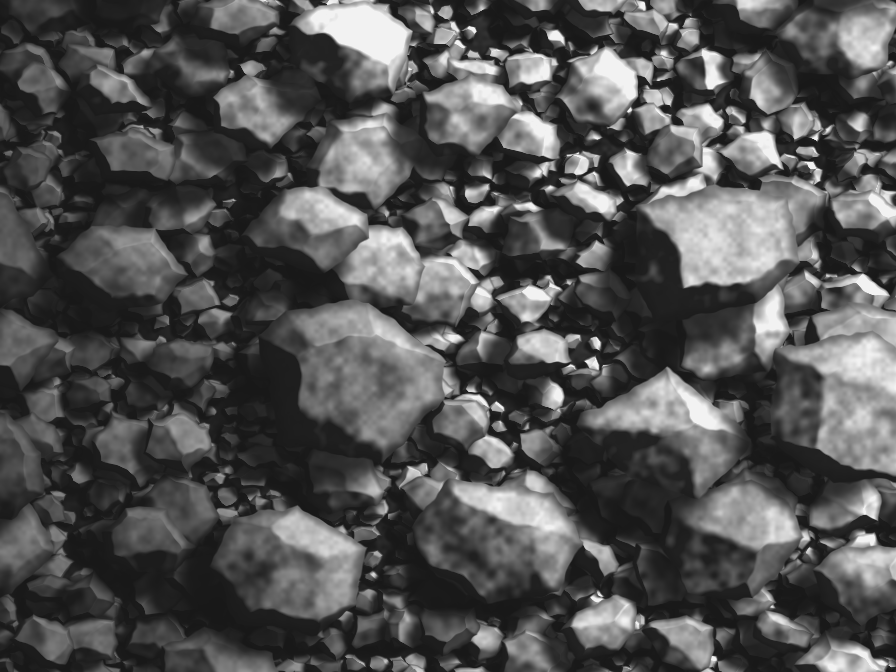
Give the GLSL for this texture, as a Shadertoy shader.

```glsl
// A heap of broken grey rock under raking light from the upper right.
// Layers of jittered cells, small stones first, each hold faceted polygons;
// every stone casts a soft shadow down-left on the stones painted before it.

#define LAYERS 6
#define SIDES 7
#define FACETS 9
#define SMALLEST_CELL 0.036
#define LAYER_GROWTH 1.5
#define EDGE_SOFTNESS 0.0032
#define SHADOW_DEPTH 0.86
#define ROUGHNESS 0.75
#define BLACK_LEVEL 0.095
#define LIGHT_DIR normalize(vec3(0.55, 0.62, 0.62))

const float TAU = 6.28318;

float hash(vec2 p) {
    return fract(sin(dot(p, vec2(127.1, 311.7))) * 43758.55);
}

float noise(vec2 p) {
    vec2 i = floor(p), f = fract(p);
    f = f * f * (3.0 - 2.0 * f);
    float low = mix(hash(i), hash(i + vec2(1, 0)), f.x);
    float high = mix(hash(i + vec2(0, 1)), hash(i + vec2(1, 1)), f.x);
    return mix(low, high, f.y);
}

vec2 noise2(vec2 p) {
    return vec2(noise(p), noise(p + 37.3)) - 0.5;
}

// Returns slope (xy) of the visible facet and distance inside the outline (z)
vec3 stone(vec2 q, float radius, vec2 seed) {
    float start = TAU * hash(seed + 3.1);
    float lean = 1.57 + 1.6 * (hash(seed + 5.7) - 0.5);
    vec2 shortAxis = vec2(cos(lean), sin(lean));
    float squash = 0.42 * hash(seed + 8.3);
    float edge = 1.25 * radius - length(q);
    float height = 10.0;
    float blend = 0.05 * radius + 0.3 * EDGE_SOFTNESS;
    vec2 slope = vec2(0);

    for (int i = 0; i < FACETS; i++) {
        float k = float(i);
        float r1 = hash(seed + k * 1.37 + 11.0);
        float r2 = hash(seed + k * 2.11 + 23.0);
        float angle = start + TAU * (k + 0.7 * r1) / float(SIDES);
        vec2 n = vec2(cos(angle), sin(angle));
        float steep, plane;
        if (i < SIDES) {
            // flanks bound the outline
            float reach = radius * (0.78 + 0.24 * r2);
            reach *= 1.0 - squash * abs(dot(n, shortAxis));
            float inside = reach - dot(q, n);
            edge = min(edge, inside);
            steep = mix(0.65, 2.3, hash(seed + k * 3.3 + 31.0));
            plane = steep * inside;
        } else {
            // tilted planes cut the top
            n = vec2(cos(TAU * r1), sin(TAU * r1));
            steep = 0.1 + 0.5 * r2;
            plane = radius * (0.34 + 0.14 * r2) - steep * dot(q, n);
        }
        slope = mix(slope, steep * n, smoothstep(-blend, blend, height - plane));
        height = min(height, plane);
    }
    return vec3(slope, edge);
}

void mainImage(out vec4 fragColor, in vec2 fragCoord) {
    vec2 uv = fragCoord / iResolution.xy;
    vec2 p = fragCoord / iResolution.y;

    // Surface grain and ragged outlines
    vec2 bump = noise2(p * 28.0) * 0.6 + noise2(p * 75.0) * 0.6;
    float grain = 0.5 * noise(p * 55.0) + 0.5 * noise(p * 140.0);
    p += 0.009 * noise2(p * 32.0) + 0.004 * noise2(p * 90.0);

    float reflected = 0.12 * grain;
    float cell = SMALLEST_CELL;
    for (int layer = 0; layer < LAYERS; layer++) {
        float level = float(layer);
        float presence = 1.0 - 0.14 * level;
        vec2 grid = vec2(p.x, p.y * 1.15) / cell + level * 7.37;
        vec2 home = floor(grid);
        for (int j = -1; j <= 1; j++)
        for (int i = -1; i <= 1; i++) {
            vec2 id = home + vec2(i, j);
            vec2 seed = id + level * 41.7;
            if (hash(seed + 0.5) > presence) continue;
            vec2 centre = id + 0.25 + 0.5 * vec2(hash(seed + 1.3), hash(seed + 2.9));
            vec2 q = (grid - centre) * cell;
            float radius = cell * mix(0.38, 0.6, hash(seed + 4.4));

            // Cast shadow
            float away = length(q + radius * vec2(0.32, 0.3)) / radius;
            reflected *= 1.0 - SHADOW_DEPTH * smoothstep(1.08, 0.68, away);
            if (length(q) > 1.3 * radius) continue;

            // Lit facets
            vec3 body = stone(q, radius, seed);
            vec3 normal = normalize(vec3(body.xy + ROUGHNESS * bump, 1.0));
            float lit = 0.04 + 0.96 * max(dot(normal, LIGHT_DIR), 0.0);
            lit *= mix(0.62, 1.08, hash(seed + 6.6)) * (0.82 + 0.36 * grain);
            lit *= mix(0.55, 1.0, smoothstep(0.0, 0.14 * radius, body.z));
            float cover = smoothstep(-0.5, 0.5, body.z / EDGE_SOFTNESS);
            reflected = mix(reflected, lit, cover);
        }
        cell *= LAYER_GROWTH;
    }

    // Light fades toward the left and the lower corner
    float sweep = 0.85 * uv.x + 0.22 * uv.y + 0.2 * (noise(uv * 4.0) - 0.5);
    float lamp = mix(0.4, 1.12, smoothstep(0.05, 0.8, sweep));
    float grey = BLACK_LEVEL + lamp * reflected;
    fragColor = vec4(vec3(min(grey, 0.95)), 1.0);
}
```
